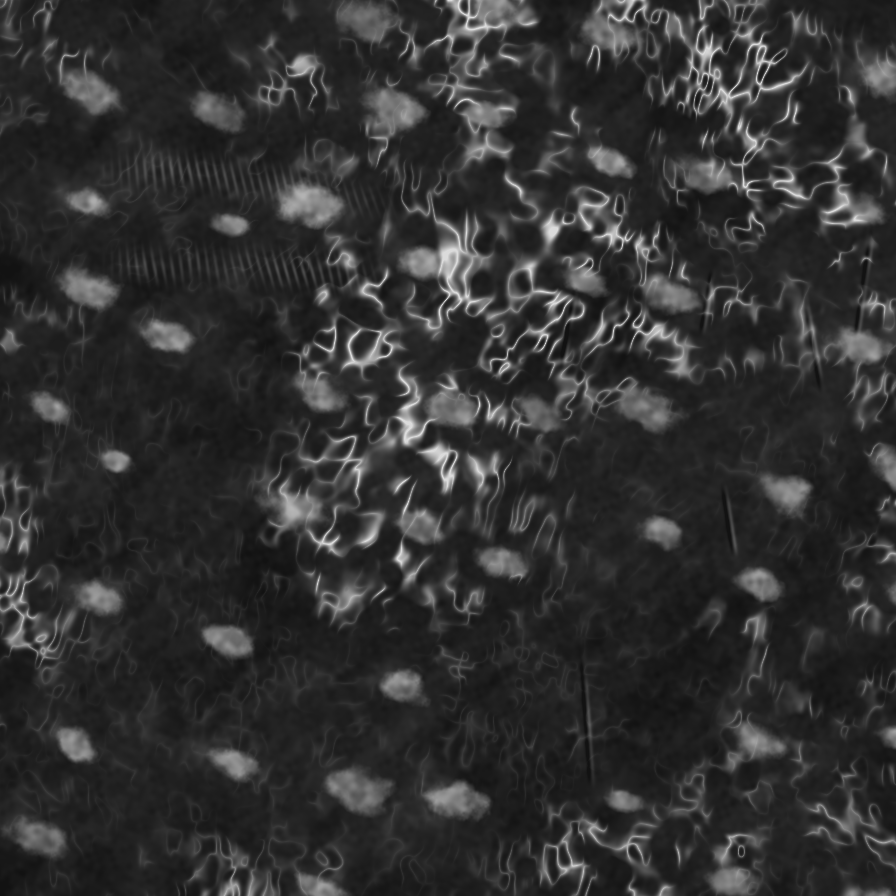
Give the GLSL for this texture, as a Shadertoy shader.

```glsl
// Grey micrograph: soft tilted bright cells on dark tissue with wiry fibres, combed bands and fine cracks.

const float BASE_LEVEL   = 0.074;  // darkest tissue
const float BASE_RANGE   = 0.088;  // cloudy variation of the tissue
const float FIBRE_GAIN   = 0.80;   // brightness of the wiry fibres
const float CELL_COUNT   = 7.0;    // cells across the canvas
const float CELL_TILT    = -0.33;  // long axis of the cells, radians
const vec2  CELL_RADIUS  = vec2(0.037, 0.022);
const float COMB_PERIOD  = 0.0098; // spacing of the combed stripes
const float COMB_GAIN    = 0.17;
const int   CRACK_COUNT  = 6;
const float CRACK_WIDTH  = 0.0022;

float hash(vec2 p) {
    return fract(sin(dot(p, vec2(127.1, 311.7))) * 43758.5453);
}

vec2 hash2(vec2 p) {
    return vec2(hash(p), hash(p + 37.3));
}

mat2 rotation(float a) {
    float c = cos(a), s = sin(a);
    return mat2(c, s, -s, c);
}

float noise(vec2 p) {
    vec2 i = floor(p), f = fract(p);
    f = f * f * (3.0 - 2.0 * f);
    float low  = mix(hash(i), hash(i + vec2(1, 0)), f.x);
    float high = mix(hash(i + vec2(0, 1)), hash(i + vec2(1, 1)), f.x);
    return mix(low, high, f.y);
}

float fbm(vec2 p) {
    float sum = 0.0, gain = 0.533;
    mat2 turn = 2.03 * rotation(0.6);
    for (int i = 0; i < 4; i++) {
        sum += gain * noise(p);
        p = turn * p + 11.7;
        gain *= 0.5;
    }
    return sum;
}

// Thin bright ridges, stretched upright and gathered in patches
float fibres(vec2 uv) {
    float patches = smoothstep(0.38, 0.68, fbm(uv * 4.5 + 3.1));
    float sparkle = smoothstep(0.28, 0.85, noise(rotation(0.5) * uv * 42.0));
    vec2 bend = vec2(noise(uv * 6.0), noise(uv * 6.0 + 19.0)) * 0.09;
    vec2 wiggle = vec2(noise(uv * 55.0), noise(uv * 55.0 + 7.0)) * 0.012;
    vec2 q = rotation(0.25) * (uv + bend + wiggle) * vec2(98.0, 56.0);
    float ridge = pow(1.0 - abs(2.0 * noise(q) - 1.0), 3.0);
    return ridge * sparkle * (0.1 + 0.9 * patches);
}

// x: mottled body, y: dim halo reaching to the upper left
vec2 cells(vec2 uv) {
    vec2 g = rotation(0.2) * uv * CELL_COUNT;
    vec2 id = floor(g), result = vec2(0.0);
    float ragged = fbm(uv * 48.0) - 0.5;
    for (int y = -1; y <= 1; y++)
    for (int x = -1; x <= 1; x++) {
        vec2 cell = id + vec2(x, y);
        vec2 centre = cell + 0.2 + 0.6 * hash2(cell);
        vec2 d = rotation(-0.2) * (g - centre) / CELL_COUNT;
        float size = mix(0.58, 1.12, hash(cell + 5.7));
        float tilt = CELL_TILT + 0.35 * (hash(cell + 9.1) - 0.5);
        vec2 local = rotation(-tilt) * d / (CELL_RADIUS * size);
        float body = 1.0 - smoothstep(0.48, 1.12, length(local) + 0.9 * ragged);
        float halo = exp(-1.3 * dot(local + vec2(0.5, -0.2), local + vec2(0.5, -0.2)));
        float present = step(hash(cell + 2.3), 0.93) * mix(0.65, 1.0, hash(cell + 6.9));
        result = max(result, present * vec2(body, halo));
    }
    return result;
}

// Two curved bands of short, slightly leaning stripes
float combs(vec2 uv) {
    float sum = 0.0;
    for (int i = 0; i < 2; i++) {
        float k = float(i);
        float t = uv.x - 0.14;
        float across = uv.y - (0.81 - 0.105 * k) + (0.5 - 0.3 * k) * t * t;
        float phase = (uv.x + across * (0.1 + 0.9 * t) + 0.006 * noise(uv * 18.0)) / COMB_PERIOD;
        float stripe = pow(0.5 + 0.5 * cos(6.2832 * phase), 2.0);
        float extent = smoothstep(0.10, 0.18, uv.x) * (1.0 - smoothstep(0.33, 0.47, uv.x));
        sum += stripe * extent * exp(-pow(across / 0.017, 2.0));
    }
    return sum * (0.3 + 0.9 * noise(uv * 32.0));
}

// Dark near-upright hairlines, each with a pale edge
float cracks(vec2 uv) {
    float sum = 0.0;
    for (int i = 0; i < CRACK_COUNT; i++) {
        vec2 seed = vec2(float(i) + 1.0, 4.6);
        vec2 start = vec2(0.5, 0.05) + vec2(0.47, 0.6) * hash2(seed);
        float rise = mix(0.06, 0.17, hash(seed + 8.0));
        vec2 axis = vec2(rise * (0.5 * hash(seed + 3.0) - 0.3), rise);
        float along = clamp(dot(uv - start, axis) / dot(axis, axis), 0.0, 1.0);
        vec2 d = uv - start - axis * along;
        float fade = smoothstep(0.0, 0.2, along) * smoothstep(1.0, 0.7, along);
        float dark = exp(-dot(d, d) / (CRACK_WIDTH * CRACK_WIDTH));
        d.x -= 2.0 * CRACK_WIDTH;
        float pale = exp(-dot(d, d) / (CRACK_WIDTH * CRACK_WIDTH));
        sum += fade * (pale * noise(uv * 35.0) * 0.22 - dark * 0.09);
    }
    return sum;
}

void mainImage(out vec4 fragColor, in vec2 fragCoord) {
    vec2 uv = fragCoord / iResolution.y;

    // Cloudy tissue with faint diagonal streaks and fine grain
    float grey = BASE_LEVEL + BASE_RANGE * fbm(uv * 13.0);
    grey += 0.035 * (noise(rotation(-0.75) * uv * vec2(1.0) * mat2(9.0, 0.0, 0.0, 85.0)) - 0.5);
    grey += 0.035 * (noise(rotation(0.4) * uv * 150.0) - 0.5);

    // Structures lying in the tissue
    grey += FIBRE_GAIN * fibres(uv) + COMB_GAIN * combs(uv) + cracks(uv);

    // Bright cells
    vec2 cell = cells(uv);
    float mottle = 0.55 * noise(uv * 75.0) + 0.45 * noise(rotation(0.7) * uv * 135.0);
    grey += 0.09 * cell.y * (0.4 + mottle);
    grey = mix(grey, 0.34 + 0.46 * mottle, 0.92 * cell.x);

    fragColor = vec4(vec3(clamp(grey, 0.07, 0.86)), 1.0);
}
```
